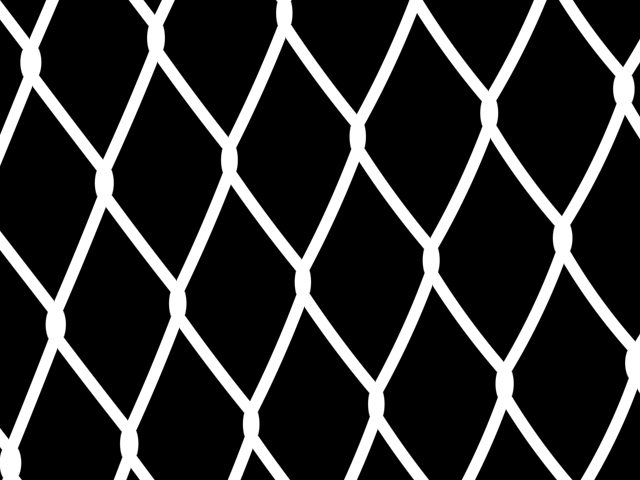
This pattern is drawn by a Shadertoy shader. Its source:

```glsl
// White knotted netting on black: a slanted lattice of knots, gently bent by
// quadratic terms, with two strands leaving the foot of every knot.
// The union of all strand and knot distances gives one smooth-edged mask.

// Knot centre at lattice index (m, n), in units of the canvas height
vec2 knotCentre(float m, float n) {
    vec2 lattice = vec2(0.325, 0.921) + m * vec2(0.153, -0.2543) + n * vec2(-0.111, -0.3056);
    vec2 bend = vec2(0.0033, 0.0035) * n * n + vec2(0.0, 0.0031) * m * n;
    return lattice + bend;
}

// Strand from a to b, bowed sideways at its middle
float strandDistance(vec2 p, vec2 a, vec2 b, float bow) {
    vec2 along = b - a;
    float t = clamp(dot(p - a, along) / dot(along, along), 0.0, 1.0);
    vec2 side = normalize(vec2(-along.y, along.x));
    return length(p - a - along * t - side * bow * 4.0 * t * (1.0 - t)) - 0.0123;
}

// Upright oval knot
float knotDistance(vec2 p, vec2 radius) {
    return (length(p / radius) - 1.0) * radius.x;
}

void mainImage(out vec4 fragColor, in vec2 fragCoord) {
    vec2 p = fragCoord / iResolution.y;
    vec2 neck = vec2(0.0, 0.025);
    float d = 1.0;

    for (int i = -2; i <= 5; i++) {
        for (int j = -4; j <= 3; j++) {
            float m = float(i), n = float(j);
            vec2 knot = knotCentre(m, n);
            vec2 foot = knot - neck;

            // Strands sag more toward the right
            float sag = 0.006 * clamp(knot.x, 0.0, 1.4);
            d = min(d, strandDistance(p, foot, knotCentre(m + 1.0, n) + neck, -sag));
            d = min(d, strandDistance(p, foot, knotCentre(m, n + 1.0) + neck, sag));

            // Knots grow wider away from the middle column
            float offset = (knot.x - 0.667) / 0.667;
            float halfWidth = 0.017 + 0.006 * min(offset * offset, 1.0);
            d = min(d, knotDistance(p - knot, vec2(halfWidth, 0.042)));
        }
    }

    float edge = 0.8 / iResolution.y;
    float net = 1.0 - smoothstep(-edge, edge, d);
    fragColor = vec4(vec3(net), 1.0);
}
```
